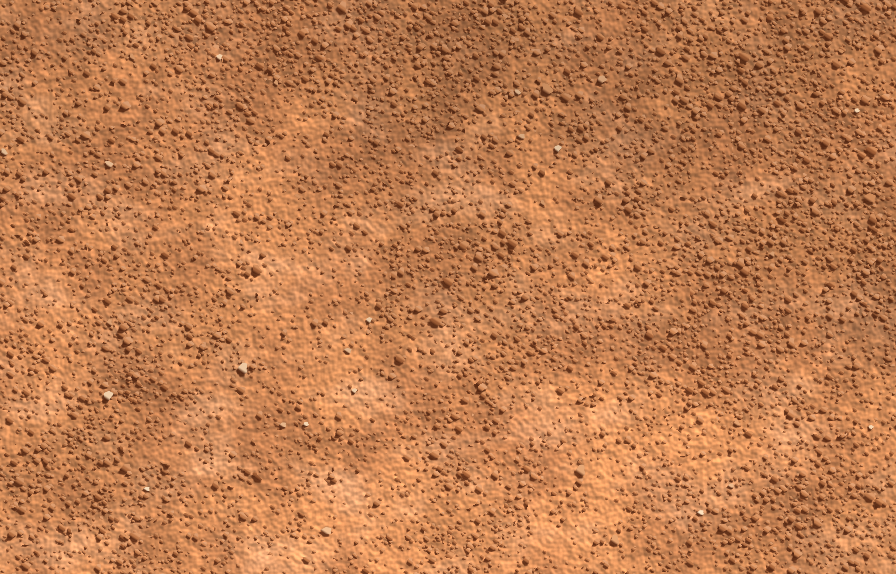
Reproduce this texture procedurally as a Shadertoy shader.

```glsl
const vec3 SHADE = vec3(0.33, 0.155, 0.075);
const vec3 UMBER = vec3(0.60, 0.35, 0.20);
const vec3 CLAY = vec3(0.73, 0.475, 0.305);
const vec3 OCHRE = vec3(0.83, 0.55, 0.35);
const vec3 DUST = vec3(0.87, 0.63, 0.46);
const vec3 PALE = vec3(0.97, 0.86, 0.72);
const vec2 LIGHT = vec2(0.55, 0.835);   // direction towards the sun
const float GRIT_SCALE = 112.0;         // cells per canvas height
const float GRAVEL_SCALE = 68.0;
const float STONE_SCALE = 39.0;
const float CHIP_SCALE = 24.0;
const float CHIP_SHARE = 0.045;
const float SHADOW_DEPTH = 0.88;
const float SHADOW_REACH = 0.75;        // in pebble radii
const float RELIEF = 0.34;

vec2 hash2(vec2 p) {
    vec3 q = fract(p.xyx * vec3(0.1031, 0.1030, 0.0973));
    q += dot(q, q.yzx + 33.33);
    return fract((q.xx + q.yz) * q.zy);
}

float cornerRamp(vec2 cell, vec2 offset) {
    float angle = 6.2832 * hash2(cell).x;
    return dot(vec2(cos(angle), sin(angle)), offset);
}

float gradientNoise(vec2 p) {
    vec2 i = floor(p), f = fract(p);
    vec2 u = f * f * f * (f * (f * 6.0 - 15.0) + 10.0);
    vec2 e = vec2(1.0, 0.0);
    float low = mix(cornerRamp(i, f), cornerRamp(i + e, f - e), u.x);
    float high = mix(cornerRamp(i + e.yx, f - e.yx), cornerRamp(i + 1.0, f - 1.0), u.x);
    return mix(low, high, u.y);
}

float fbm(vec2 p) {
    float sum = 0.0, amp = 0.6;
    for (int i = 0; i < 5; i++) {
        sum += amp * gradientNoise(p);
        p = mat2(1.6, 1.2, -1.2, 1.6) * p + 17.3;
        amp *= 0.55;
    }
    return sum;
}

// Height of the packed earth, in two turned octaves
float earthHeight(vec2 p) {
    vec2 q = mat2(0.8, 0.6, -0.6, 0.8) * p;
    return gradientNoise(q * 68.0 + 200.0) + 0.8 * gradientNoise(p * 135.0);
}

// Radial distance to an angular, slightly stretched pebble; 1 at its rim
float pebbleShape(vec2 q, float radius, float turn) {
    float c = cos(turn), s = sin(turn);
    q = mat2(c, s, -s, c) * q * vec2(0.85, 1.18);
    float a = atan(q.y, q.x + 1e-5);
    float facets = 1.0 + 0.12 * cos(3.0 * a + turn) + 0.08 * cos(5.0 * a - turn);
    return length(q) * facets / radius;
}

// Scattered pebbles: x cover, y lighting, z cast shadow, w tone
vec4 pebbles(vec2 p, float scale, float share, vec2 sizes, float seed) {
    vec2 g = p * scale, cell = floor(g);
    float pixel = scale / iResolution.y;
    vec4 result = vec4(0.0);
    for (int y = -1; y <= 1; y++)
    for (int x = -1; x <= 1; x++) {
        vec2 id = cell + vec2(x, y) + seed;
        vec2 place = hash2(id), trait = hash2(id + 71.7);
        if (trait.x > share) continue;
        vec2 q = g - (id - seed) - 0.1 - 0.8 * place;
        float tone = hash2(id + 29.1).x;
        float radius = mix(sizes.x, sizes.y, trait.y * trait.y);
        float turn = 6.2832 * tone;
        float soft = 0.5 * pixel / radius;
        float cover = 1.0 - smoothstep(1.0 - soft, 1.0 + soft, pebbleShape(q, radius, turn));
        float shadowRim = pebbleShape(q + LIGHT * radius * SHADOW_REACH, radius, turn);
        result.z = max(result.z, 1.0 - smoothstep(0.85 - soft, 1.1 + soft, shadowRim));
        if (cover > result.x) {
            result.x = cover;
            result.y = dot(q, LIGHT) / radius;
            result.w = tone;
        }
    }
    return result;
}

vec3 layPebbles(vec3 ground, vec4 layer, vec3 dark, vec3 bright) {
    vec3 body = mix(dark, bright, layer.w);
    vec3 lit = max(body, mix(OCHRE, DUST, layer.w));
    body = mix(SHADE, body, smoothstep(-1.0, -0.15, layer.y));
    body = mix(body, lit, smoothstep(-0.1, 0.5, layer.y));
    ground = mix(ground, SHADE, SHADOW_DEPTH * layer.z);
    return mix(ground, body, layer.x);
}

void mainImage(out vec4 fragColor, in vec2 fragCoord) {
    vec2 p = fragCoord / iResolution.y;

    // Loose gravel gathers in patches, more towards the upper right
    float density = 0.44 + 0.95 * fbm(p * 2.6 + 4.0) + 0.5 * gradientNoise(p * 11.0);
    density += 0.4 * gradientNoise(p * 24.0 + 50.0);
    density += 0.32 * (p.y - 0.5) + 0.18 * (p.x - 0.78);
    density = clamp(density, 0.04, 0.96);

    // Packed earth with dusty patches and rough relief
    vec3 col = mix(CLAY, OCHRE, smoothstep(-0.3, 0.25, fbm(p * 6.0 + 9.0)));
    float dust = smoothstep(-0.1, 0.4, fbm(p * vec2(7.0, 10.0) + 31.0));
    col = mix(col, DUST, 0.7 * dust * (1.0 - 0.6 * density));
    float slope = earthHeight(p) - earthHeight(p + 0.0035 * LIGHT);
    col *= 1.0 + RELIEF * slope + 0.22 * fbm(p * 45.0);
    col *= mix(1.08, 0.88, density);

    // Gravel from fine to coarse, then sparse pale chips
    vec4 grit = pebbles(p, GRIT_SCALE, 0.12 + 0.6 * density, vec2(0.22, 0.46), 3.0);
    vec4 gravel = pebbles(p, GRAVEL_SCALE, 0.03 + 0.66 * density, vec2(0.18, 0.43), 211.0);
    vec4 stones = pebbles(p, STONE_SCALE, 0.55 * density * density + 0.02, vec2(0.15, 0.32), 402.0);
    vec4 chips = pebbles(p, CHIP_SCALE, CHIP_SHARE, vec2(0.10, 0.22), 607.0);
    col = mix(col, layPebbles(col, grit, UMBER, OCHRE), 0.8);
    col = layPebbles(col, gravel, UMBER, OCHRE);
    col = layPebbles(col, stones, UMBER, OCHRE);
    col = layPebbles(col, chips, OCHRE, PALE);

    // Broad sunlit and dull areas
    col *= 1.0 + 0.16 * fbm(p * 1.8 + 70.0) - 0.07 * (p.y - 0.5);
    fragColor = vec4(clamp(col, 0.0, 1.0), 1.0);
}
```
